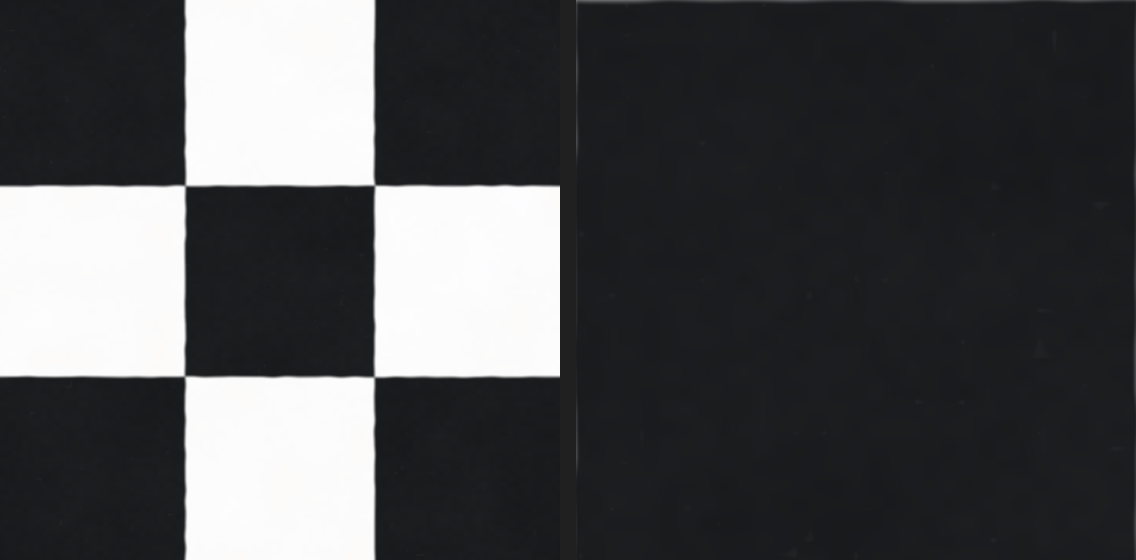
Left, the full canvas; right, a detail of the centre.
Give the GLSL for this pattern, as a three.js fragment shader.

```glsl
// Three by three checkerboard of charcoal and white squares with soft, slightly uneven edges.
varying vec2 vUv;

float hash(vec2 p) {
  return fract(sin(dot(p, vec2(127.1, 311.7))) * 43758.5453);
}

// Value noise with a whole number of cells, wrapping at the canvas edge
float wrapNoise(vec2 uv, float cells) {
  vec2 p = uv * cells;
  vec2 i = floor(p);
  vec2 f = fract(p);
  f = f * f * (3.0 - 2.0 * f);
  vec2 a = mod(i, cells);
  vec2 b = mod(i + 1.0, cells);
  return mix(mix(hash(a), hash(vec2(b.x, a.y)), f.x),
             mix(hash(vec2(a.x, b.y)), hash(b), f.x), f.y);
}

void main() {
  // Slight waviness of the square borders
  vec2 wobble = vec2(wrapNoise(vUv, 48.0), wrapNoise(vUv.yx, 41.0)) - 0.5;
  vec2 p = vUv + 0.0022 * wobble;

  // Signed distance from the middle column and row, with soft borders
  vec2 border = abs(p - vec2(0.5, 0.4975)) - vec2(0.169, 0.1705);
  vec2 outer = smoothstep(-0.0042, 0.0042, border);
  float white = mix(outer.x, 1.0 - outer.x, outer.y);

  // Faint blotches and specks on each surface
  float blotch = wrapNoise(vUv, 14.0) - 0.5;
  float grain = wrapNoise(vUv, 90.0) - 0.5;
  float speck = smoothstep(0.93, 1.0, wrapNoise(vUv, 110.0));
  vec3 charcoal = vec3(0.102, 0.108, 0.118) + 0.012 * blotch + 0.01 * grain + 0.025 * speck;
  vec3 paper = vec3(0.99, 0.987, 0.988) + vec3(0.006, 0.008, 0.016) * blotch + 0.004 * grain;

  gl_FragColor = vec4(mix(charcoal, paper, white), 1.0);
}
```
